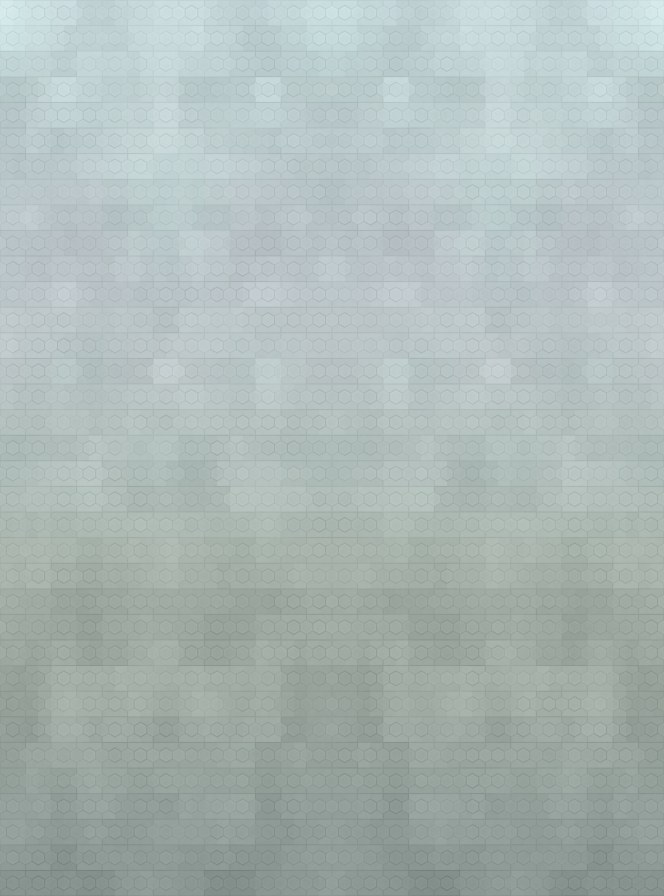
Give the GLSL for this pattern, as a Shadertoy shader.

```glsl
// Pale sea-mist tiles: a square grid with chains of hexagons, mirrored tints and a vertical fade.
#define COLS 26.0
#define ROWS 35.0
#define HEX_APOTHEM 0.25
#define LINE_WIDTH 0.042
#define LINE_DEPTH 0.075
#define PATCH_TINT 0.085
#define TILE_TINT 0.024
#define HEX_TINT 0.018
#define GRAIN 0.010

float hash(vec2 p) {
    vec3 q = fract(vec3(p.xyx) * 0.1031);
    q += dot(q, q.yzx + 33.33);
    return fract((q.x + q.y) * q.z);
}

float valueNoise(vec2 p) {
    vec2 cell = floor(p), f = fract(p);
    f = f * f * (3.0 - 2.0 * f);
    return mix(mix(hash(cell), hash(cell + vec2(1, 0)), f.x),
               mix(hash(cell + vec2(0, 1)), hash(cell + vec2(1, 1)), f.x), f.y);
}

// Vertical fade, h runs from 0 at the bottom to 1 at the top
vec3 mistGradient(float h) {
    vec3 c = mix(vec3(0.565, 0.615, 0.600), vec3(0.605, 0.650, 0.620), smoothstep(0.0, 0.25, h));
    c = mix(c, vec3(0.655, 0.700, 0.665), smoothstep(0.22, 0.37, h));
    c = mix(c, vec3(0.700, 0.750, 0.740), smoothstep(0.34, 0.50, h));
    c = mix(c, vec3(0.735, 0.785, 0.795), smoothstep(0.48, 0.68, h));
    c = mix(c, vec3(0.740, 0.808, 0.812), smoothstep(0.68, 0.90, h));
    return mix(c, vec3(0.785, 0.855, 0.865), smoothstep(0.90, 1.0, h));
}

// Distance to a hexagon that stands on a vertex
float hexDistance(vec2 p) {
    p = abs(p);
    return max(p.x, dot(p, vec2(0.5, 0.8660254))) - HEX_APOTHEM;
}

// Block tint, mirrored about the middle and, more strongly, about each half
float patchTint(float x, float row) {
    float halfFold = abs(x - 0.5 * COLS);
    float quarterFold = abs(halfFold - 0.25 * COLS);
    float broad = valueNoise(vec2(quarterFold * 0.32, row * 0.27) + 17.0);
    float blocks = valueNoise(vec2(quarterFold * 0.75, row * 0.65) + 43.0);
    float local = valueNoise(vec2(halfFold * 0.38, row * 0.42) + 71.0);
    return 0.42 * broad + 0.33 * blocks + 0.25 * local - 0.5;
}

float stroke(float d, float width, float aa) {
    return 1.0 - smoothstep(0.5 * width - 0.5 * aa, 0.5 * width + 0.5 * aa, abs(d));
}

void mainImage(out vec4 fragColor, in vec2 fragCoord) {
    vec2 uv = fragCoord / iResolution.xy;
    vec2 p = uv * vec2(COLS, ROWS);
    float aa = 1.3 * ROWS / iResolution.y;
    float row = floor(p.y);
    vec2 local = fract(p) - 0.5;

    // Hexagons sit at the tile centres and at the tile sides
    float hexIndex = floor(p.x * 2.0 + 0.5);
    float hexX = hexIndex * 0.5;
    float centred = mod(hexIndex, 2.0);
    float hexD = hexDistance(vec2(p.x - hexX, local.y));
    float inside = 1.0 - smoothstep(-0.5 * aa, 0.5 * aa, hexD);

    // Half-tile blocks, some joined into whole tiles
    float tileX = floor(p.x) + 0.5;
    float halfX = (floor(p.x * 2.0) + 0.5) * 0.5;
    float fold = abs(tileX - 0.5 * COLS);
    float blockX = hash(vec2(fold, row + 9.0)) < 0.55 ? tileX : halfX;
    float blockFold = abs(blockX - 0.5 * COLS);
    float hexFold = abs(hexX - 0.5 * COLS);
    float blockTint = patchTint(blockX, row) * PATCH_TINT * 2.0
                    + (hash(vec2(blockFold * 4.0, row)) - 0.5) * TILE_TINT;
    float hexTint = patchTint(hexX, row) * PATCH_TINT * 2.0
                  + (hash(vec2(hexFold * 4.0 + 131.0, row)) - 0.5) * HEX_TINT;
    float tint = mix(blockTint, mix(blockTint, hexTint, 0.65), inside);

    // Base colour with rosy and green drifts
    float height = (row + 0.5 + 0.5 * local.y) / ROWS;
    vec3 color = mistGradient(height) + tint;
    float drift = valueNoise(vec2(abs(fold - 0.25 * COLS) * 0.3, row * 0.3) + 97.0) - 0.5;
    color += drift * vec3(0.030, -0.004, 0.010) * smoothstep(0.25, 0.6, height);

    // Grid and hexagon outlines with uneven wear
    vec2 side = 0.5 - abs(local);
    float horizontal = stroke(side.y, LINE_WIDTH, aa);
    float vertical = stroke(side.x, LINE_WIDTH, aa) * (1.0 - inside);
    float outline = stroke(hexD, LINE_WIDTH, aa) * mix(0.50, 0.85, centred);
    float wear = mix(0.45, 1.1, valueNoise(p * 0.8 + 7.0));
    float ink = max(max(horizontal * 0.85, vertical * 0.75), outline) * wear;
    color -= ink * LINE_DEPTH * vec3(1.05, 0.95, 1.0);

    // Pale rim just inside each hexagon, then fine mineral grain
    color += stroke(hexD + 0.055, LINE_WIDTH, aa) * 0.012;
    color += (valueNoise(p * 9.0) - 0.5) * GRAIN;
    fragColor = vec4(clamp(color, 0.0, 1.0), 1.0);
}
```
